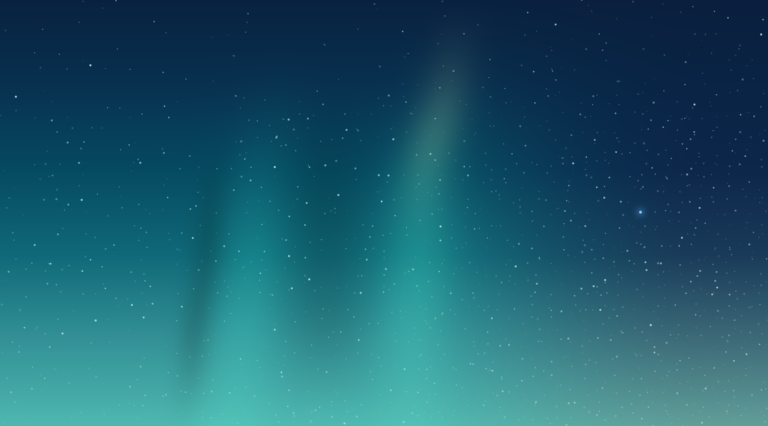
This background is drawn by a Shadertoy shader. Its source:

```glsl
const int STOPS = 6;
// Sky colours from the horizon up to the zenith
const vec3 TEAL_SKY[STOPS] = vec3[STOPS](
    vec3(0.31, 0.72, 0.69), vec3(0.20, 0.57, 0.59), vec3(0.06, 0.41, 0.47),
    vec3(0.02, 0.29, 0.38), vec3(0.03, 0.19, 0.31), vec3(0.035, 0.13, 0.25));
const vec3 DUSK_SKY[STOPS] = vec3[STOPS](
    vec3(0.38, 0.62, 0.60), vec3(0.24, 0.42, 0.47), vec3(0.10, 0.23, 0.35),
    vec3(0.05, 0.15, 0.29), vec3(0.035, 0.14, 0.27), vec3(0.04, 0.12, 0.24));

const vec3 BEAM_TEAL = vec3(0.05, 0.15, 0.10);
const vec3 BEAM_GREY = vec3(0.13, 0.11, 0.05);
const vec3 LEFT_BEAM = vec3(0.025, 0.10, 0.07);
const vec3 STAR_COLOR = vec3(0.78, 0.92, 0.94);
const vec3 BLUE_STAR = vec3(0.50, 0.76, 0.98);
const vec2 BLUE_STAR_POS = vec2(0.834, 0.502);
const float STAR_CELLS = 17.0;
const float STAR_RADIUS = 0.0017;
const int STAR_LAYERS = 3;

vec3 hash3(vec2 p) {
    vec3 q = fract(vec3(p.xyx) * vec3(0.1031, 0.1030, 0.0973));
    q += dot(q, q.yxz + 33.33);
    return fract((q.xxy + q.yzz) * q.zyx);
}

float bell(float x, float width) {
    float d = x / width;
    return exp(-d * d);
}

// Fades in above low, then out between mid and high
float band(float y, float low, float mid, float high) {
    return smoothstep(low - 0.15, low + 0.15, y) * (1.0 - smoothstep(mid, high, y));
}

vec3 skyGradient(vec2 uv) {
    vec3 teal = vec3(0.0), dusk = vec3(0.0);
    for (int i = 0; i < STOPS; i++) {
        float weight = max(0.0, 1.0 - abs(uv.y * float(STOPS - 1) - float(i)));
        teal += TEAL_SKY[i] * weight;
        dusk += DUSK_SKY[i] * weight;
    }
    return mix(teal, dusk, smoothstep(0.50, 0.93, uv.x));
}

vec3 addAurora(vec3 color, vec2 uv) {
    float sway = 0.003 * sin(uv.y * 9.0) + 0.002 * sin(uv.y * 17.0 + 1.0);

    // Dark gaps between the curtains
    float streak = bell(uv.x - 0.235 - 0.085 * uv.y - sway, 0.022);
    color *= 1.0 - 0.16 * streak * band(uv.y, 0.10, 0.40, 0.72);
    color *= 1.0 - 0.12 * bell(uv.x - 0.425, 0.055) * band(uv.y, 0.15, 0.45, 0.85);

    // Left curtain
    float left = bell(uv.x - 0.30 - 0.07 * uv.y - sway, 0.05);
    color += LEFT_BEAM * left * (1.0 - smoothstep(0.35, 0.92, uv.y))
           * mix(0.45, 1.0, smoothstep(0.0, 0.35, uv.y));

    // Bright curtain with a grey upper shaft
    float axis = uv.x - 0.533 - 0.07 * uv.y * uv.y - sway;
    float teal = 0.75 * bell(axis, 0.048) + 0.25 * bell(axis - 0.025, 0.11);
    color += BEAM_TEAL * teal * (1.0 - smoothstep(0.40, 0.95, uv.y))
           * mix(0.25, 1.0, smoothstep(0.0, 0.38, uv.y));
    color += BEAM_GREY * bell(axis, 0.033) * band(uv.y, 0.55, 0.68, 1.02);
    return color;
}

float starDisc(float d, float radius, float pixel) {
    float coverage = min(1.0, radius / pixel);
    return coverage * (1.0 - smoothstep(max(0.0, radius - pixel), radius + pixel, d));
}

// One jittered star per occupied cell, at several densities
float starField(vec2 p, vec2 uv, float pixel) {
    float light = 0.0;
    float density = mix(0.28, 0.62, smoothstep(0.25, 0.8, uv.x));
    density *= 1.0 - 0.75 * smoothstep(0.55, 0.95, uv.y);
    for (int i = 0; i < STAR_LAYERS; i++) {
        float layer = float(i);
        float cells = STAR_CELLS * (1.0 + 0.55 * layer);
        vec2 grid = p * cells + layer * 7.3;
        vec2 id = floor(grid);
        vec3 rnd = hash3(id + 41.0 * layer);
        vec3 look = hash3(id + 113.0 + 19.0 * layer);
        float d = length(fract(grid) - mix(vec2(0.15), vec2(0.85), rnd.xy)) / cells;
        float radius = STAR_RADIUS * mix(0.45, 1.3, look.x * look.x);
        float shine = mix(0.18, 0.95, look.y * look.y);
        light += step(rnd.z, density) * shine * starDisc(d, radius, pixel);
    }
    return min(light, 1.0);
}

void mainImage(out vec4 fragColor, in vec2 fragCoord) {
    vec2 uv = fragCoord / iResolution.xy;
    float aspect = iResolution.x / iResolution.y;
    float pixel = 1.0 / iResolution.y;
    vec2 p = vec2(uv.x * aspect, uv.y);

    vec3 color = addAurora(skyGradient(uv), uv);
    color = mix(color, STAR_COLOR, starField(p, uv, pixel));

    // Bright blue star and its halo
    float d = length((uv - BLUE_STAR_POS) * vec2(aspect, 1.0));
    color += BLUE_STAR * (0.7 * starDisc(d, 0.003, pixel) + 0.15 * bell(d, 0.012));
    fragColor = vec4(clamp(color, 0.0, 1.0), 1.0);
}
```
